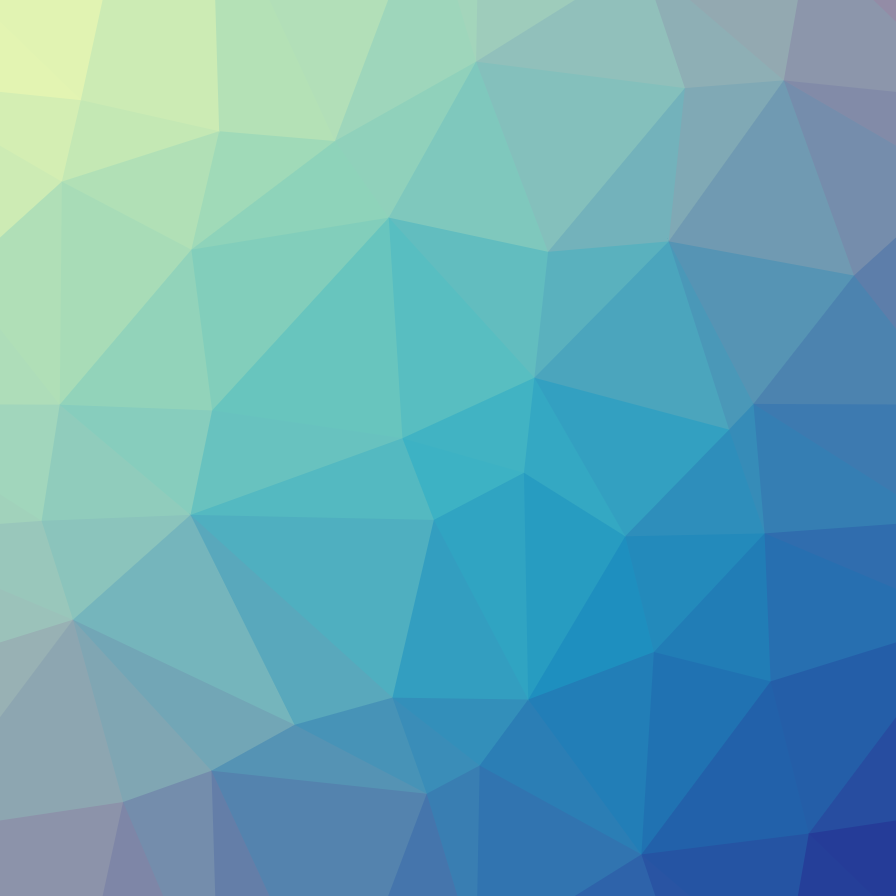
Write a WebGL 2 fragment shader that draws this background.

```glsl
#version 300 es
precision highp float;

uniform vec2 u_resolution;
out vec4 outColor;

const float CELLS = 6.0;
const float TURN = 1.0471976;

// Colour ramp from pale lime through teal to deep blue
const vec3 RAMP[7] = vec3[7](
    vec3(0.929, 0.973, 0.694), vec3(0.780, 0.914, 0.706),
    vec3(0.498, 0.804, 0.733), vec3(0.255, 0.714, 0.769),
    vec3(0.114, 0.569, 0.753), vec3(0.133, 0.369, 0.659),
    vec3(0.145, 0.204, 0.580));

// Linear RGB to XYZ
const mat3 TO_XYZ = mat3(
    0.4124, 0.2126, 0.0193,
    0.3576, 0.7152, 0.1192,
    0.1805, 0.0722, 0.9505);

float cross2(vec2 a, vec2 b) {
    return a.x * b.y - a.y * b.x;
}

float wave(vec2 cell, vec2 frequency, float amplitude, float phase) {
    return amplitude * cos(TURN * dot(cell, frequency) + phase);
}

// One mesh vertex per cell, shifted by layered sines
vec2 meshVertex(vec2 cell) {
    float x = 0.47
        + wave(cell, vec2(1, 1), 0.205, 0.78)
        + wave(cell, vec2(2, 3), 0.163, -1.66)
        + wave(cell, vec2(1, 0), 0.118, -1.98)
        + wave(cell, vec2(3, 2), 0.107, 1.48)
        + wave(cell, vec2(3, 0), 0.068, 0.0)
        + wave(cell, vec2(0, 2), 0.092, -2.99);
    float y = 0.565
        + wave(cell, vec2(3, 2), 0.153, 1.15)
        + wave(cell, vec2(1, 3), 0.135, -1.69)
        + wave(cell, vec2(0, 3), 0.092, 0.0)
        + wave(cell, vec2(2, 0), 0.131, 3.11)
        + wave(cell, vec2(0, 1), 0.118, -1.44)
        + wave(cell, vec2(1, -2), 0.106, -0.68);
    return cell + clamp(vec2(x, y), 0.0, 1.0);
}

// Perceptual ramp lookup: cube roots of XYZ blend evenly
vec3 perceptualRamp(float position) {
    float t = clamp(2.999 + 5.5 * (position - 0.5), 0.0, 5.999);
    int stop = int(t);
    vec3 color = mix(RAMP[stop], RAMP[stop + 1], fract(t));
    return pow(TO_XYZ * pow(color, vec3(2.2)), vec3(1.0 / 3.0));
}

vec3 facetColor(vec2 center) {
    vec3 root = 0.5 * (perceptualRamp(center.x) + perceptualRamp(center.y));
    vec3 linear = inverse(TO_XYZ) * (root * root * root);
    return pow(max(linear, 0.0), vec3(1.0 / 2.2));
}

float edgeDistance(vec2 p, vec2 a, vec2 b) {
    return cross2(b - a, p - a) / max(length(b - a), 0.0001);
}

// Facet colour weighted by its smoothed coverage
vec4 facet(vec2 p, vec2 a, vec2 b, vec2 c, float pixel) {
    float inside = min(edgeDistance(p, a, b),
        min(edgeDistance(p, b, c), edgeDistance(p, c, a)));
    float coverage = clamp(0.5 + inside / pixel, 0.0, 1.0);
    if (coverage <= 0.0) return vec4(0.0);
    return coverage * vec4(facetColor((a + b + c) / (3.0 * CELLS)), 1.0);
}

// Splits a quad along its Delaunay diagonal
vec4 quadFacets(vec2 p, vec2 a, vec2 b, vec2 c, vec2 d, float pixel) {
    float split = cross2(c - b, a - b) * dot(a - d, c - d)
        + dot(a - b, c - b) * cross2(a - d, c - d);
    if (split >= 0.0) {
        return facet(p, a, b, c, pixel) + facet(p, a, c, d, pixel);
    }
    return facet(p, a, b, d, pixel) + facet(p, b, c, d, pixel);
}

void main() {
    vec2 uv = gl_FragCoord.xy / u_resolution;
    vec2 p = CELLS * vec2(uv.x, 1.0 - uv.y);
    float pixel = CELLS / min(u_resolution.x, u_resolution.y);
    vec2 cell = floor(p);

    // Vertices of the surrounding cells
    vec2 mesh[9];
    for (int i = 0; i < 9; i++) {
        mesh[i] = meshVertex(cell + vec2(i % 3 - 1, i / 3 - 1));
    }

    // Blend the facets of the four quads that can reach this cell
    vec4 sum = vec4(0.0);
    for (int i = 0; i < 4; i++) {
        int k = i % 2 + 3 * (i / 2);
        sum += quadFacets(p, mesh[k], mesh[k + 1], mesh[k + 4], mesh[k + 3], pixel);
    }
    vec3 color = sum.a > 0.0 ? sum.rgb / sum.a : facetColor(p / CELLS);
    outColor = vec4(color, 1.0);
}
```
